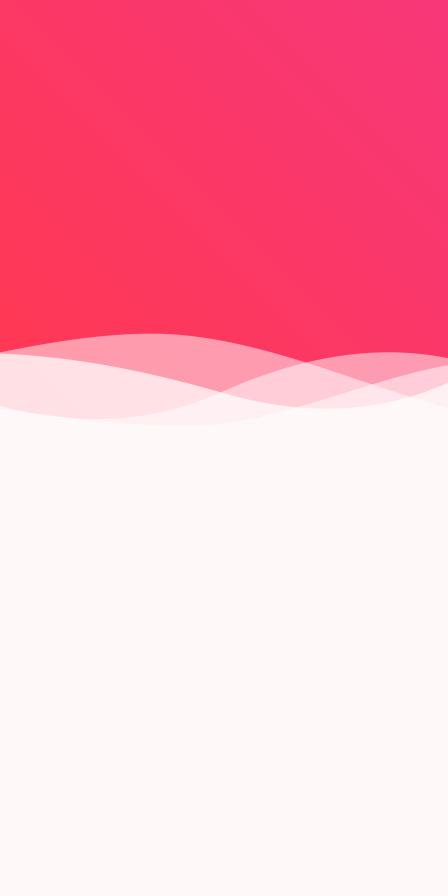
Reproduce this background procedurally as a Shadertoy shader.

```glsl
// A diagonal red-to-pink gradient over which four translucent white waves
// overlap and fade into a pale lower field. Each wave crest is a smooth
// cubic curve through three knots, filled downward with a soft edge.

const vec3 WARM_RED = vec3(1.0, 0.22, 0.33);
const vec3 HOT_PINK = vec3(0.97, 0.215, 0.475);
const vec3 WAVE_WHITE = vec3(1.0);

// Cubic Hermite segment; a knot holds (x, height, slope)
float hermite(vec3 a, vec3 b, float x) {
    float span = b.x - a.x;
    float t = (x - a.x) / span;
    float s = 1.0 - t;
    float ease = t * t * (3.0 - 2.0 * t);
    return mix(a.y, b.y, ease) + span * t * s * (a.z * s - b.z * t);
}

// Crest height of a wave through three knots
float crest(vec3 left, vec3 middle, vec3 right, float x) {
    return x < middle.x ? hermite(left, middle, x) : hermite(middle, right, x);
}

// Blend a white layer over everything below the crest
vec3 addWave(vec3 color, float height, float y, float opacity, float softness) {
    float coverage = smoothstep(-softness, softness, height - y);
    return mix(color, WAVE_WHITE, opacity * coverage);
}

// Gradient running toward the upper right corner
vec3 backdrop(vec2 p) {
    float diagonal = p.x + p.y - 2.0;
    return mix(WARM_RED, HOT_PINK, smoothstep(0.0, 1.0, 0.0) + clamp((diagonal + 0.78) / 1.78, 0.0, 1.0));
}

void mainImage(out vec4 fragColor, in vec2 fragCoord) {
    // Canvas spans one unit across and two units up
    vec2 p = fragCoord / iResolution.xy * vec2(1.0, 2.0);
    float softness = 1.4 / iResolution.y;
    vec3 color = backdrop(p);

    // Broad swell rising on the left
    float swell = crest(vec3(0.0, 1.2135, 0.20), vec3(0.3385, 1.2552, 0.0),
                        vec3(1.0, 1.0885, -0.28), p.x);
    color = addWave(color, swell, p.y, 0.5, softness);

    // Denser wave dipping on the right
    float dip = crest(vec3(0.0, 1.2109, -0.04), vec3(0.4948, 1.1237, -0.29),
                      vec3(1.0, 1.1458, 0.45), p.x);
    color = addWave(color, dip, p.y, 0.7, softness);

    // Counter wave climbing to the right
    float climb = crest(vec3(0.0, 1.0938, -0.26), vec3(0.4948, 1.125, 0.45),
                        vec3(1.0, 1.2005, -0.20), p.x);
    color = addWave(color, climb, p.y, 0.5, softness);

    // Low trough that closes the pale field
    float trough = crest(vec3(0.0, 1.0885, -0.15), vec3(0.4167, 1.0495, 0.0),
                         vec3(1.0, 1.1849, 0.18), p.x);
    color = addWave(color, trough, p.y, 0.5, softness);

    fragColor = vec4(color, 1.0);
}
```
